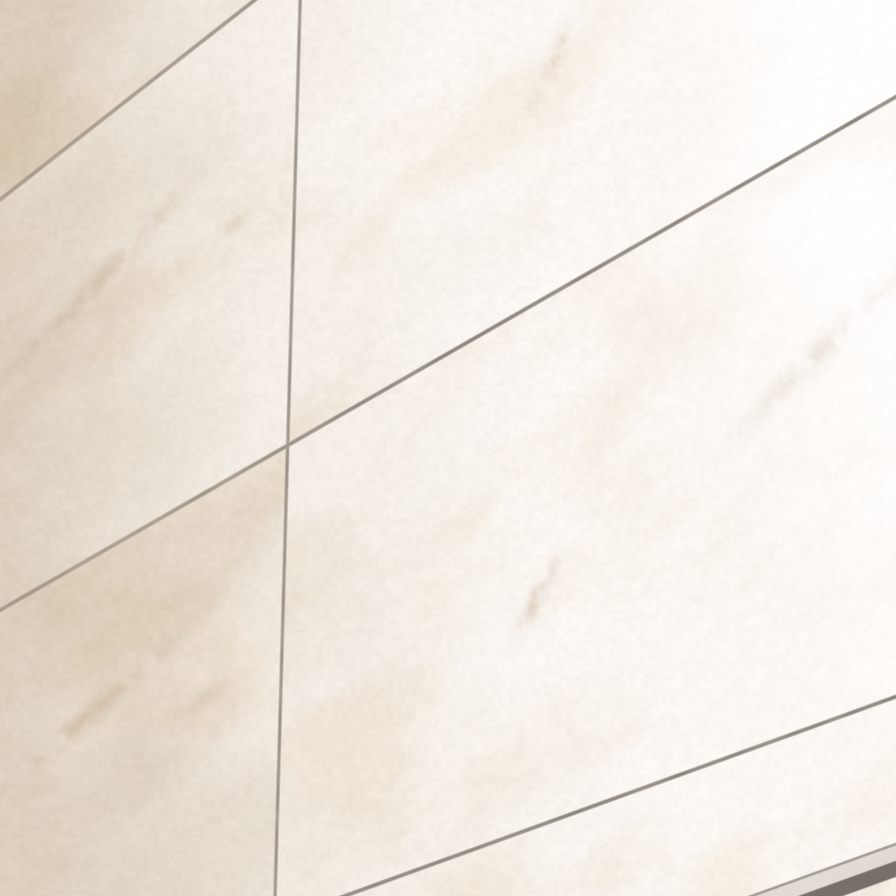
Write a WebGL 1 fragment shader that draws this texture.

```glsl
precision highp float;
// Cream stone wall tiles in steep perspective, with thin grey joints and warm veining.
uniform vec2 u_resolution;

#define COLUMN_WIDTH 0.8
#define ROW_HEIGHT 0.458
#define ROW_SPREAD 0.2115
#define BASE_SLOPE 0.3615
#define JOINT_HALF 0.0021
#define STAIN_AMOUNT 0.75
#define GRAIN_AMOUNT 0.022
#define SHADE_COLOR vec3(0.86, 0.808, 0.738)
#define CREAM_COLOR vec3(0.905, 0.867, 0.820)
#define STONE_COLOR vec3(0.952, 0.927, 0.896)
#define LIGHT_COLOR vec3(0.985, 0.969, 0.953)
#define JOINT_COLOR vec3(0.54, 0.51, 0.48)

float hash(vec2 p) {
  vec3 q = fract(p.xyx * 0.1031);
  q += dot(q, q.yzx + 33.33);
  return fract((q.x + q.y) * q.z);
}

float noise(vec2 p) {
  vec2 i = floor(p), f = fract(p);
  f = f * f * (3.0 - 2.0 * f);
  return mix(mix(hash(i), hash(i + vec2(1.0, 0.0)), f.x),
             mix(hash(i + vec2(0.0, 1.0)), hash(i + vec2(1.0)), f.x), f.y);
}

float fbm(vec2 p) {
  float sum = 0.0, amplitude = 0.5;
  for (int i = 0; i < 5; i++) {
    sum += amplitude * noise(p);
    p = mat2(0.8, 0.6, -0.6, 0.8) * p * 2.03 + 17.0;
    amplitude *= 0.5;
  }
  return sum;
}

// Coverage of a line of given half width at distance d.
float stroke(float d, float halfWidth) {
  float soft = max(0.0014, 0.75 / u_resolution.y);
  return 1.0 - smoothstep(halfWidth - soft, halfWidth + soft, abs(d));
}

// Soft elongated mark around the tile position center.
float fleck(vec2 cell, vec2 center, vec2 axis, vec2 size) {
  vec2 p = (cell - center) * vec2(COLUMN_WIDTH, 0.58);
  p = vec2(dot(p, axis), dot(p, vec2(-axis.y, axis.x))) / size;
  return exp(-dot(p, p));
}

// Light falls from the upper right and fades to the left.
vec3 stoneTone(float light) {
  vec3 tone = mix(SHADE_COLOR, CREAM_COLOR, smoothstep(0.0, 0.22, light));
  tone = mix(tone, STONE_COLOR, smoothstep(0.16, 0.42, light));
  tone = mix(tone, LIGHT_COLOR, smoothstep(0.36, 0.72, light));
  return mix(tone, vec3(1.0, 0.996, 0.99), smoothstep(0.85, 1.25, light));
}

void main() {
  vec2 uv = gl_FragCoord.xy / u_resolution;

  // Tile coordinates: the rows fan out from a distant vanishing point.
  float spacing = ROW_HEIGHT + ROW_SPREAD * uv.x;
  float row = (uv.y + 0.139 - BASE_SLOPE * uv.x) / spacing;
  float column = (uv.x - 0.307 - 0.028 * uv.y) / COLUMN_WIDTH;
  vec2 tile = vec2(column, row);
  vec2 tileId = floor(tile), cell = fract(tile);
  float variation = hash(tileId + 11.0);

  // Stone with cloudy mottling, drawn out along a rising diagonal.
  vec2 grainDir = mat2(0.78, -0.63, 0.63, 0.78) * uv;
  vec2 offset = tileId * vec2(3.7, 5.3);
  float cloud = fbm(grainDir * vec2(4.0, 7.5) + offset + 4.0);
  float light = uv.x + 0.6 * uv.x * (uv.y - 0.4) + 0.07 * (1.0 - uv.y);
  light += 0.38 * (cloud - 0.48) + 0.04 * (variation - 0.5);
  vec3 color = stoneTone(light);

  // Warm stains, and printed flecks that recur in every tile.
  float stain = smoothstep(0.48, 0.78, fbm(grainDir * vec2(5.0, 11.0) + offset + 31.0));
  float marks = fleck(cell, vec2(0.355, 0.44), vec2(0.52, 0.85), vec2(0.032, 0.011));
  marks += 0.55 * fleck(cell, vec2(0.74, 0.64), vec2(0.92, 0.4), vec2(0.09, 0.015));
  marks += 0.7 * fleck(cell, vec2(0.90, 0.548), vec2(0.98, 0.15), vec2(0.032, 0.012))
         * mix(0.5, 1.0, step(1.0, row));
  marks *= smoothstep(0.25, 0.62, fbm(uv * vec2(42.0, 30.0)));
  float dimming = 1.0 - 0.45 * smoothstep(0.7, 1.2, light);
  color -= STAIN_AMOUNT * dimming * stain * vec3(0.025, 0.048, 0.078);
  color -= marks * vec3(0.10, 0.135, 0.175);

  // Fine grain.
  float grain = noise(uv * 240.0) + 0.7 * noise(uv * 115.0 + 9.0) - 0.85;
  color += GRAIN_AMOUNT * grain * dimming;

  // Joints, a little paler and warmer on the shaded side.
  float slope = BASE_SLOPE + ROW_SPREAD * row;
  float rowDist = (row - floor(row + 0.5)) * spacing * inversesqrt(1.0 + slope * slope);
  float columnDist = (column - floor(column + 0.5)) * COLUMN_WIDTH;
  float wear = 0.82 + 0.18 * noise(uv * 45.0);
  float side = smoothstep(0.1, 0.45, uv.x);
  float joint = max(stroke(rowDist, JOINT_HALF) * mix(0.8, 1.0, side),
                    stroke(columnDist, JOINT_HALF * 0.85) * 0.9);
  vec3 jointColor = JOINT_COLOR + (1.0 - side) * vec3(0.05, 0.03, 0.0);
  color = mix(color, jointColor, joint * wear);

  // Lower ledge: a fine lip above a dark recess.
  float ledge = (uv.y - 0.36 * (uv.x - 0.83)) * 0.94;
  color = mix(color, vec3(0.82, 0.79, 0.75), 0.6 * stroke(ledge + 0.011, 0.009));
  color = mix(color, JOINT_COLOR, 0.75 * stroke(ledge + 0.003, 0.0014));
  color = mix(color, vec3(0.43, 0.39, 0.37), 0.92 * stroke(ledge + 0.029, 0.0085));

  gl_FragColor = vec4(clamp(color, 0.0, 1.0), 1.0);
}
```
